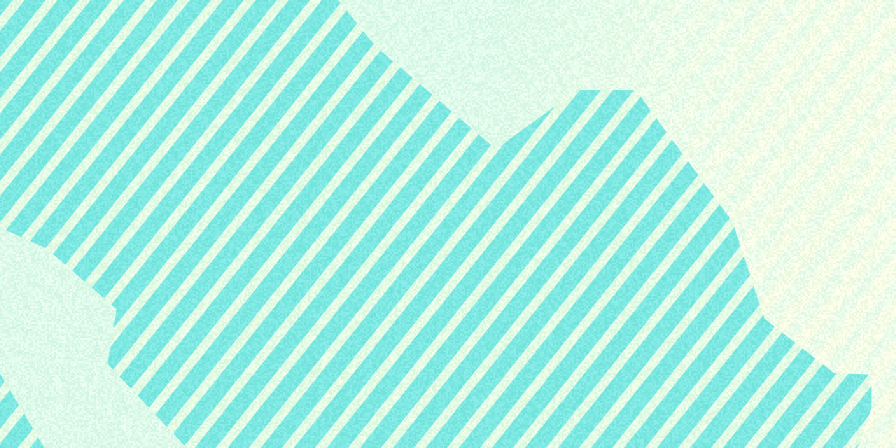
Reproduce this background procedurally as a Shadertoy shader.

```glsl
// Grainy turquoise diagonal stripes clipped to a ragged ridge over a pale mint to cream ground.

#define STRIPE_PERIOD 0.0737  // horizontal spacing, in canvas heights
#define STRIPE_LEAN   0.8     // horizontal run per unit of height
#define STRIPE_START  0.7656  // where a pale stripe meets the top edge
#define PALE_SHARE    0.36    // pale part of each period
#define GRAIN_CELLS   256.0   // grain cells per canvas height
#define GRAIN_AMOUNT  0.12
#define TURQUOISE vec3(0.49, 0.91, 0.885)
#define MINT      vec3(0.87, 0.98, 0.915)
#define PALE      vec3(0.895, 0.985, 0.90)
#define CREAM     vec3(0.965, 0.99, 0.905)

const int CORNERS = 17;
const vec2 ridge[CORNERS] = vec2[CORNERS](
    vec2(0.73, 1.03), vec2(0.839, 0.896), vec2(1.107, 0.667),
    vec2(1.289, 0.799), vec2(1.419, 0.799), vec2(1.635, 0.505),
    vec2(1.706, 0.289), vec2(1.862, 0.167), vec2(1.945, 0.164),
    vec2(1.945, 0.089), vec2(1.90, -0.04), vec2(0.45, -0.035),
    vec2(0.24, 0.188), vec2(0.26, 0.31), vec2(0.104, 0.445),
    vec2(-0.05, 0.515), vec2(-0.05, 1.03));

float hash(vec2 p) {
    return fract(sin(dot(p, vec2(12.9898, 78.233))) * 43758.5453);
}

// Signed distance to the ridge outline, negative inside
float ridgeDistance(vec2 p) {
    float nearest = 1e3;
    float side = 1.0;
    for (int i = 0; i < CORNERS; i++) {
        vec2 a = ridge[i];
        vec2 b = ridge[(i + 1) % CORNERS];
        vec2 edge = b - a;
        vec2 q = p - a;
        vec2 gap = q - edge * clamp(dot(q, edge) / dot(edge, edge), 0.0, 1.0);
        nearest = min(nearest, dot(gap, gap));
        if ((a.y > p.y) != (b.y > p.y) && q.x < edge.x * q.y / edge.y) side = -side;
    }
    return side * sqrt(nearest);
}

// Signed distance to the pale stripes, negative inside
float stripeDistance(vec2 p) {
    float along = p.x + STRIPE_LEAN * (1.0 - p.y) - STRIPE_START;
    float offset = abs(fract(along / STRIPE_PERIOD - 0.5 * PALE_SHARE + 0.5) - 0.5);
    return (offset - 0.5 * PALE_SHARE) * STRIPE_PERIOD / length(vec2(1.0, STRIPE_LEAN));
}

float cover(float d, float pixel) {
    return 1.0 - smoothstep(-0.7 * pixel, 0.7 * pixel, d);
}

void mainImage(out vec4 fragColor, in vec2 fragCoord) {
    float pixel = 1.0 / iResolution.y;
    vec2 p = fragCoord * pixel;
    float stripe = stripeDistance(p);

    // Ground: mint turning to cream, with faint soft stripes
    float warmth = smoothstep(1.0, 1.9, p.x + 0.15 * (1.0 - p.y));
    vec3 ground = mix(MINT, CREAM, warmth);
    float faint = smoothstep(-0.009, 0.009, stripe - 0.006);
    float faintAmount = 0.2 + 0.35 * smoothstep(1.2, 1.6, p.x);
    ground = mix(ground, MINT + vec3(0.01, 0.005, 0.015), faint * faintAmount);

    // Ridge and the small lower left corner share the strong stripes
    float corner = dot(p - vec2(0.099, 0.0), normalize(vec2(0.167, 0.099)));
    float shape = cover(min(ridgeDistance(p), corner), pixel);
    vec3 striped = mix(TURQUOISE, PALE, cover(stripe, pixel));
    vec3 color = mix(ground, striped, shape);

    // Grain, strongest in red
    float grain = hash(floor(p * GRAIN_CELLS)) - 0.5;
    color += grain * GRAIN_AMOUNT * vec3(1.0, 0.4, 0.6);

    fragColor = vec4(clamp(color, 0.0, 1.0), 1.0);
}
```
